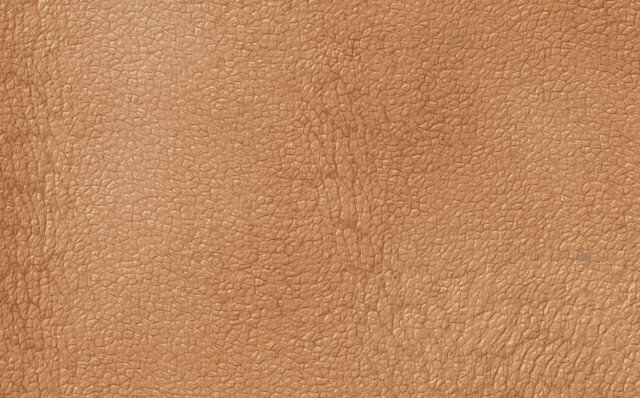
Write a Shadertoy shader that draws this texture.

```glsl
// Tan grained leather with thin creases, wandering folds and a broad uneven sheen.

vec2 hash2(vec2 c) {
    return fract(sin(vec2(dot(c, vec2(127.1, 311.7)), dot(c, vec2(269.5, 183.3)))) * 43758.5);
}

float glow(vec2 p, vec2 centre, vec2 radius) {
    vec2 d = (p - centre) / radius;
    return exp(-dot(d, d));
}

// Cellular noise: nearest distance, gap to the second nearest, cell random value
vec3 cells(vec2 p, mat2 metric) {
    vec2 base = floor(p);
    float near = 9.0, second = 9.0, id = 0.0;
    for (int y = -2; y <= 2; y++)
    for (int x = -2; x <= 2; x++) {
        vec2 cell = base + vec2(x, y);
        vec2 rnd = hash2(cell);
        float d = length(metric * (cell + 0.05 + 0.9 * rnd - p));
        if (d < near) {
            second = near;
            near = d;
            id = fract(rnd.x * 7.3 + rnd.y * 5.1);
        } else {
            second = min(second, d);
        }
    }
    return vec3(near, second - near, id);
}

// Thin line where the gap between two cells closes
float seam(float gap, float width) {
    return 1.0 - smoothstep(0.0, width, gap);
}

// Where the hide is pulled into upright folds
float foldBand(vec2 p) {
    float centre = 0.80 + 0.17 * (1.0 - p.y) + 0.02 * sin(p.y * 9.0);
    float band = glow(p, vec2(centre, 0.56), vec2(0.11, 0.5));
    band += glow(p, vec2(0.08, 0.5), vec2(0.13, 0.9));
    band += glow(p, vec2(1.34, 0.10), vec2(0.32, 0.3));
    return clamp(band, 0.0, 1.0);
}

// Surface relief: x = height, y = crease depth, z = grain random value
vec3 relief(vec2 p) {
    float band = foldBand(p);
    vec2 q = p + 0.012 * sin(p.yx * vec2(9.0, 11.0) + vec2(0.4, 2.0))
               + 0.004 * sin(p.yx * vec2(37.0, 31.0) + p * 13.0)
               + 0.0014 * sin(p.yx * vec2(137.0, 121.0) + p * 61.0);

    // Grain is elongated along a slowly turning direction
    float bend = cos(4.2 * (p.x - 1.2));
    float angle = mix(0.4 * bend, 1.65 - 0.4 * smoothstep(0.95, 1.35, p.x), band);
    float c = cos(angle), s = sin(angle);
    mat2 metric = mat2(0.85 * c, -1.2 * s, 0.85 * s, 1.2 * c);
    vec3 grain = cells(q * 50.0, metric);
    vec3 fine = cells(q * 95.0 + 17.0, metric);

    // Long folds, upright inside the bands and near level outside them
    float tilt = mix(0.2, -0.45, smoothstep(0.95, 1.35, q.x));
    vec2 uprightPos = vec2(q.x + tilt * q.y, q.y) * vec2(34.0, 9.0);
    vec2 levelPos = vec2(q.x, q.y - 0.09 * sin(4.2 * (q.x - 1.2))) * vec2(11.0, 30.0);
    float upright = cells(uprightPos, mat2(1.0)).y;
    float level = cells(levelPos + 5.0, mat2(1.0)).y;
    float patches = 0.5 + 0.5 * sin(p.x * 7.0 + 2.0 * sin(p.y * 6.0) + p.y * 4.0);
    float levelShare = (1.0 - band) * (0.25 + 0.75 * patches);

    // Creases fade in and out so that some neighbouring grains merge
    float broken = 0.65 + 0.35 * sin(q.x * 73.0 + 2.0 * sin(q.y * 57.0)) * sin(q.y * 67.0 + 2.0 * sin(q.x * 49.0));
    float pebble = smoothstep(0.0, 0.5, grain.y) - 0.3 * grain.x;
    float height = (0.40 + 0.40 * broken) * pebble
                 + 0.45 * smoothstep(0.0, 0.5, fine.y)
                 + 0.95 * band * smoothstep(0.0, 0.5, upright)
                 + 0.50 * levelShare * smoothstep(0.0, 0.4, level);
    float crease = broken * seam(grain.y, 0.23) * (0.7 + 0.6 * grain.z)
                 + 0.25 * seam(fine.y, 0.25)
                 + 1.0 * band * seam(upright, 0.23)
                 + 0.65 * levelShare * seam(level, 0.17);
    return vec3(height, min(crease, 1.5), fine.z);
}

void mainImage(out vec4 fragColor, in vec2 fragCoord) {
    vec2 p = fragCoord / iResolution.y;

    // Broad light and dark areas
    float sheen = glow(p, vec2(0.38, 0.98), vec2(0.32, 0.22))
                + 0.8 * glow(p, vec2(0.30, 0.56), vec2(0.25, 0.30))
                + 0.5 * glow(p, vec2(1.12, 0.22), vec2(0.25, 0.25))
                + 0.6 * glow(p, vec2(1.58, 0.22), vec2(0.22, 0.2))
                + 0.5 * glow(p, vec2(1.36, 0.70), vec2(0.16, 0.12));
    float shade = 0.9 * glow(p, vec2(1.08, 0.66), vec2(0.22, 0.28))
                + 0.6 * glow(p, vec2(0.74, 0.26), vec2(0.22, 0.10))
                + 0.8 * glow(p, vec2(1.55, 0.95), vec2(0.35, 0.25))
                + 1.1 * glow(p, vec2(0.0, 0.4), vec2(0.10, 0.8));
    float mottle = sin(p.x * 11.0 + 2.0 * sin(p.y * 8.0)) * sin(p.y * 13.0 + 2.0 * sin(p.x * 9.0));

    // Relief lit from the upper left
    vec3 surface = relief(p);
    float slope = surface.x - relief(p + vec2(-0.0030, 0.0042)).x;
    float tone = 0.595 + 0.18 * sheen - 0.15 * shade + 0.035 * mottle
               + 0.23 * slope - 0.30 * surface.y + 0.07 * (surface.z - 0.5);
    float glint = smoothstep(0.2, 0.6, slope) * smoothstep(0.5, 0.9, surface.z);
    tone += glint * (0.20 + 0.15 * sheen);

    // Tan ramp from crease to highlight
    vec3 color = mix(vec3(0.60, 0.36, 0.21), vec3(0.745, 0.518, 0.338), smoothstep(-0.1, 0.53, tone));
    color = mix(color, vec3(0.875, 0.72, 0.58), clamp((tone - 0.48) * 1.55, 0.0, 1.0));
    color += vec3(-0.008, 0.006, 0.018) * sheen;

    // Two faint grey scuffs
    float scuff = glow(p, vec2(1.475, 0.355), vec2(0.018, 0.012))
                + 0.5 * glow(p, vec2(1.15, 0.905), vec2(0.02, 0.014));
    color = mix(color, vec3(0.56, 0.45, 0.36), 0.6 * scuff);

    fragColor = vec4(color, 1.0);
}
```
